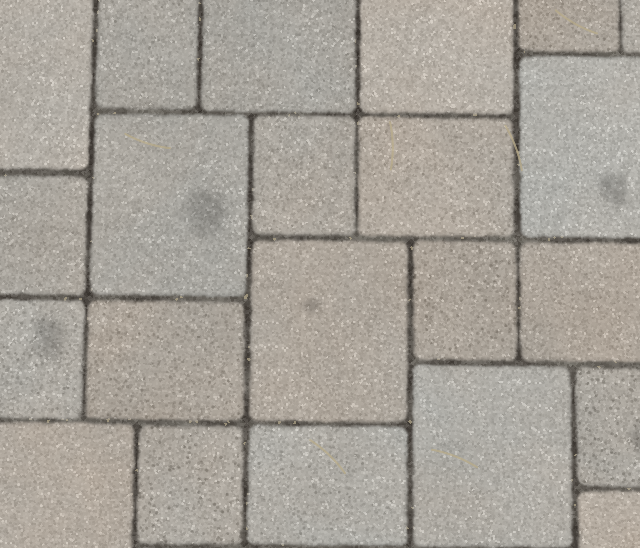
This texture is drawn by a WebGL 1 fragment shader. Its source:

```glsl
precision highp float;
// Worn concrete pavers in three sizes (3x3, 2x2 and 3x2 units) that tile the plane.
// A 19-step index per unit square tells which stone it lies in; each stone is a
// rounded box with its own tint, cellular grain, sine mottling and stains.
uniform vec2 u_resolution;

#define UNITS vec2(12.19, 8.844)   // unit squares across and down
#define UNIT_ASPECT 0.865          // width of a unit over its height
#define JOINT 0.038                // half width of a joint
#define CORNER 0.13                // corner radius of a stone
#define GRAIN 25.0                 // aggregate grains per unit
#define STAIN_CHANCE 0.3
#define STRAW_CHANCE 0.04
#define STONE vec3(0.680, 0.661, 0.629)
#define WARMTH vec3(0.010, -0.003, -0.012)
#define SOIL vec3(0.45, 0.435, 0.405)
#define SHADOW vec3(0.27, 0.25, 0.23)
#define STRAW vec3(0.72, 0.67, 0.54)

float hash(vec2 p) {
  return fract(sin(dot(p, vec2(127.1, 311.7))) * 43758.5);
}

// Layered, folded sines, roughly -1 to 1
float mottle(vec2 p) {
  float sum = 0.0, amp = 0.55;
  for (int i = 0; i < 4; i++) {
    p = mat2(0.8, 0.6, -0.6, 0.8) * p * 1.8 + 0.7 * sin(p.yx + 1.3);
    sum += amp * sin(p.x) * cos(p.y);
    amp *= 0.65;
  }
  return sum;
}

// Cellular noise: squared distance to the nearest grain, and its random value
vec2 grain(vec2 p) {
  vec2 cell = floor(p), best = vec2(9.0, 0.0);
  for (int j = -1; j <= 1; j++) {
    for (int i = -1; i <= 1; i++) {
      vec2 n = cell + vec2(float(i), float(j));
      vec2 toGrain = n + vec2(hash(n), hash(n + 7.3)) - p;
      float d = dot(toGrain, toGrain);
      if (d < best.x) best = vec2(d, hash(n + 3.1));
    }
  }
  return best;
}

// Origin (xy) and size (zw) of the stone that covers a point of the grid
vec4 stoneAt(vec2 grid) {
  vec2 cell = floor(grid);
  float index = floor(mod(cell.x + 8.0 * cell.y + 0.5, 19.0));
  float row = floor((index + 0.5) / 8.0);
  float col = index - 8.0 * row;
  vec3 kind = col < 2.5 ? vec3(0.0, 3.0, 3.0)
            : col < 4.5 ? vec3(3.0, 2.0, 2.0) : vec3(5.0, 3.0, 2.0);
  return vec4(cell - vec2(col - kind.x, row), kind.yz);
}

// Coverage of a thin straw lying in some of the unit squares
float straw(vec2 p, float pixel) {
  vec2 cell = floor(p), q = p - cell - 0.5;
  float angle = 6.283 * hash(cell + 4.7);
  q = mat2(cos(angle), sin(angle), -sin(angle), cos(angle)) * q;
  q.y += 0.25 * q.x * q.x;
  q.x = max(abs(q.x) - 0.38, 0.0);
  float line = 1.0 - smoothstep(0.0, pixel, length(q) - 0.009);
  return line * step(hash(cell + 9.2), STRAW_CHANCE);
}

void main() {
  vec2 uv = gl_FragCoord.xy / u_resolution;
  uv.y = 1.0 - uv.y;
  float pixel = UNITS.y / u_resolution.y;

  // Grid seen at a slight tilt
  vec2 grid = vec2(9.0 + (uv.x - 0.641) * UNITS.x / (1.0 + 0.048 * uv.y),
                   uv.y * UNITS.y + 0.215 - 0.113 * uv.x);
  vec2 aspect = vec2(UNIT_ASPECT, 1.0);
  vec2 p = grid * aspect;

  // Rounded stone with a chipped outline
  vec4 stone = stoneAt(grid);
  vec2 id = stone.xy;
  vec2 halfSize = 0.5 * stone.zw * aspect;
  vec2 local = p - id * aspect - halfSize;
  vec2 shift = 0.03 * (vec2(hash(id + 1.7), hash(id + 5.9)) - 0.5);
  vec2 inset = abs(local - shift) - halfSize + JOINT + CORNER;
  float edge = length(max(inset, 0.0)) + min(max(inset.x, inset.y), 0.0) - CORNER;
  edge += 0.018 * mottle(p * 2.6) + 0.014 * mottle(p * 7.0 + 4.0);

  // Tint of the stone: small ones are darker and coarser
  float small = 1.0 - smoothstep(4.0, 9.0, stone.z * stone.w);
  float coarse = small * (0.3 + 0.7 * hash(id + 2.3));
  float tone = 0.04 * (hash(id + 0.4) - 0.5) + 0.012 - 0.03 * coarse;
  vec3 color = STONE + tone + WARMTH * (2.0 * hash(id + 6.1) - 0.9);
  color += 0.018 * mottle(p * 0.9 + 11.0) + 0.7 * WARMTH * mottle(p * 0.6 + 3.0);

  // Aggregate: soft fine grains, bright sparkles and dark pits
  vec2 fine = grain(p * GRAIN);
  vec2 pits = grain(p * GRAIN * 0.6 + 31.0);
  float core = 1.0 - smoothstep(0.1, 0.6, fine.x);
  color += core * (0.13 * (fine.y - 0.5) + 0.07 * smoothstep(0.92, 1.0, fine.y));
  float pit = smoothstep(0.68, 0.9, pits.y) * (1.0 - smoothstep(0.02, 0.3, pits.x));
  color -= pit * (0.03 + 0.09 * coarse);

  // Damp stain on some stones
  vec2 stainAt = (vec2(hash(id + 8.3), hash(id + 3.6)) - 0.5) * halfSize;
  float radius = 0.22 + 0.36 * hash(id + 7.7);
  float spread = length(local - stainAt) + 0.12 * mottle(p * 2.3);
  float stain = (1.0 - smoothstep(0.3 * radius, radius, spread)) * step(hash(id + 4.2), STAIN_CHANCE);
  color *= 1.0 - 0.15 * stain;

  // Worn rim, then the joint: darker when upright, with soil and pale flecks
  color *= 1.0 - 0.16 * smoothstep(-0.07, 0.01, edge);
  float upright = step(inset.y, inset.x);
  float soil = clamp(0.62 - 0.4 * upright + 0.5 * mottle(p * 2.0 + 7.0), 0.0, 1.0);
  vec3 joint = mix(SHADOW, SOIL, soil) + 0.12 * (fine.y - 0.5);
  joint = mix(joint, STRAW, 0.6 * step(0.98, fine.y));
  color = mix(color, joint, smoothstep(-0.022 - 0.5 * pixel, 0.024 + 0.5 * pixel, edge));

  color = mix(color, STRAW, 0.75 * straw(p, pixel));
  gl_FragColor = vec4(color, 1.0);
}
```
